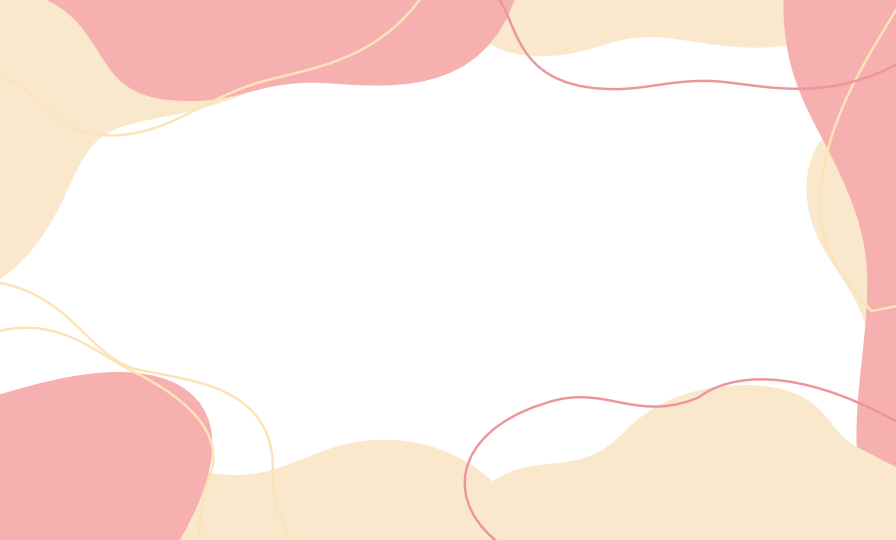
Give the GLSL for this background, as a Shadertoy shader.

```glsl
const vec3 CREAM = vec3(0.98, 0.91, 0.80);
const vec3 PINK = vec3(0.97, 0.69, 0.69);
const vec3 GOLD = vec3(0.99, 0.89, 0.72);
const vec3 ROSE = vec3(0.92, 0.59, 0.61);

// Path state for the current fragment
vec2 point, start, pen;
float nearest, side, pixel;
vec3 colour = vec3(1.0);

void moveTo(float x, float y) {
    start = pen = vec2(x, y);
    nearest = 100.0;
    side = 1.0;
}

// Tracks distance to the path and flips side at each crossing
void lineTo(vec2 end) {
    vec2 edge = end - pen, offset = point - pen;
    float along = clamp(dot(offset, edge) / max(dot(edge, edge), 1e-6), 0.0, 1.0);
    nearest = min(nearest, length(offset - along * edge));
    if ((pen.y > point.y) != (end.y > point.y) &&
        offset.x < edge.x * offset.y / edge.y) side = -side;
    pen = end;
}

// Cubic Bezier from the pen
void curveTo(float bx, float by, float cx, float cy, float dx, float dy) {
    vec2 a = pen, b = vec2(bx, by), c = vec2(cx, cy), d = vec2(dx, dy);
    for (int i = 1; i <= 16; i++) {
        float t = float(i) / 16.0, s = 1.0 - t;
        lineTo(s * s * s * a + 3.0 * s * t * (s * b + t * c) + t * t * t * d);
    }
}

void fill(vec3 tint) {
    lineTo(start);
    colour = mix(colour, tint, clamp(0.5 - side * nearest / pixel, 0.0, 1.0));
}

void stroke(vec3 tint) {
    colour = mix(colour, tint, clamp(0.5 + (0.0105 - nearest) / pixel, 0.0, 1.0));
}

void drawBlobs() {
    // Upper left
    moveTo(-0.1, 2.45);
    curveTo(0.62, 2.0, 0.55, 1.33, 0.93, 1.13);
    curveTo(1.15, 1.0, 1.55, 1.02, 2.1, 0.8);
    lineTo(vec2(2.0, -0.1));
    lineTo(vec2(-0.1));
    fill(CREAM);

    // Top edge
    moveTo(4.1, 0.3);
    curveTo(4.3, 0.5, 4.7, 0.52, 5.05, 0.42);
    curveTo(5.3, 0.35, 5.45, 0.28, 5.8, 0.335);
    curveTo(6.15, 0.38, 6.45, 0.45, 6.85, 0.37);
    lineTo(vec2(6.85, -0.1));
    lineTo(vec2(4.1, -0.1));
    fill(CREAM);
    moveTo(0.36, -0.02);
    curveTo(0.98, 0.25, 0.75, 0.84, 1.55, 0.86);
    curveTo(2.05, 0.88, 2.2, 0.7, 2.7, 0.705);
    curveTo(3.2, 0.72, 4.1, 0.9, 4.42, -0.02);
    fill(PINK);

    // Right edge
    moveTo(7.03, 1.2);
    curveTo(6.83, 1.5, 6.9, 1.9, 7.12, 2.22);
    curveTo(7.25, 2.42, 7.35, 2.55, 7.42, 2.78);
    lineTo(vec2(7.6, 2.0));
    lineTo(vec2(7.2, 1.1));
    fill(CREAM);
    moveTo(6.72, -0.1);
    curveTo(6.68, 0.55, 6.9, 0.9, 7.1, 1.28);
    curveTo(7.32, 1.72, 7.46, 2.05, 7.43, 2.55);
    curveTo(7.42, 2.95, 7.32, 3.4, 7.345, 3.85);
    lineTo(vec2(7.8, 4.1));
    lineTo(vec2(7.8, -0.1));
    fill(PINK);

    // Bottom edge
    moveTo(1.6, 3.98);
    curveTo(2.4, 4.22, 2.6, 3.74, 3.3, 3.745);
    curveTo(3.7, 3.75, 4.0, 3.9, 4.22, 4.1);
    curveTo(4.6, 3.84, 4.95, 4.08, 5.33, 3.7);
    curveTo(5.65, 3.35, 6.1, 3.27, 6.45, 3.28);
    curveTo(7.12, 3.32, 7.05, 3.66, 7.35, 3.81);
    lineTo(vec2(7.8, 4.04));
    lineTo(vec2(7.8, 4.7));
    lineTo(vec2(1.4, 4.7));
    fill(CREAM);
    moveTo(-0.1, 3.39);
    curveTo(0.5, 3.2, 0.9, 3.14, 1.2, 3.18);
    curveTo(1.78, 3.25, 2.1, 3.7, 1.5, 4.67);
    lineTo(vec2(-0.1, 4.7));
    fill(PINK);
}

void drawLines() {
    // Gold strands
    moveTo(-0.1, 0.6);
    curveTo(0.4, 0.75, 0.4, 1.15, 0.98, 1.155);
    curveTo(1.5, 1.13, 1.75, 0.82, 2.3, 0.68);
    curveTo(2.8, 0.56, 3.25, 0.47, 3.62, -0.03);
    stroke(GOLD);
    moveTo(7.72, 0.02);
    curveTo(7.4, 0.55, 7.02, 1.1, 7.03, 1.8);
    curveTo(7.05, 2.2, 7.3, 2.45, 7.47, 2.65);
    lineTo(vec2(7.72, 2.6));
    stroke(GOLD);
    moveTo(-0.05, 2.4);
    curveTo(0.6, 2.5, 0.75, 3.02, 1.15, 3.14);
    curveTo(1.55, 3.24, 2.35, 3.25, 2.34, 4.0);
    curveTo(2.33, 4.3, 2.4, 4.4, 2.52, 4.65);
    stroke(GOLD);
    moveTo(-0.05, 2.83);
    curveTo(0.5, 2.68, 0.8, 3.0, 1.15, 3.17);
    curveTo(1.5, 3.34, 1.95, 3.65, 1.8, 4.05);
    curveTo(1.72, 4.3, 1.7, 4.45, 1.72, 4.65);
    stroke(GOLD);

    // Rose strands
    moveTo(4.26, -0.03);
    curveTo(4.45, 0.2, 4.4, 0.75, 5.25, 0.76);
    curveTo(5.55, 0.76, 5.75, 0.68, 6.1, 0.69);
    curveTo(6.5, 0.71, 7.05, 0.9, 7.72, 0.53);
    stroke(ROSE);
    moveTo(4.28, 4.63);
    curveTo(3.78, 4.25, 3.9, 3.65, 4.72, 3.42);
    curveTo(5.2, 3.28, 5.45, 3.6, 5.98, 3.39);
    curveTo(6.3, 3.15, 6.9, 3.15, 7.72, 3.61);
    stroke(ROSE);
}

void mainImage(out vec4 fragColor, in vec2 fragCoord) {
    // Canvas units with y running down from the top
    vec2 uv = fragCoord / iResolution.xy;
    point = vec2(uv.x, 1.0 - uv.y) * vec2(7.68, 4.6);
    pixel = 7.68 / iResolution.x;
    drawBlobs();
    drawLines();
    fragColor = vec4(colour, 1.0);
}
```
